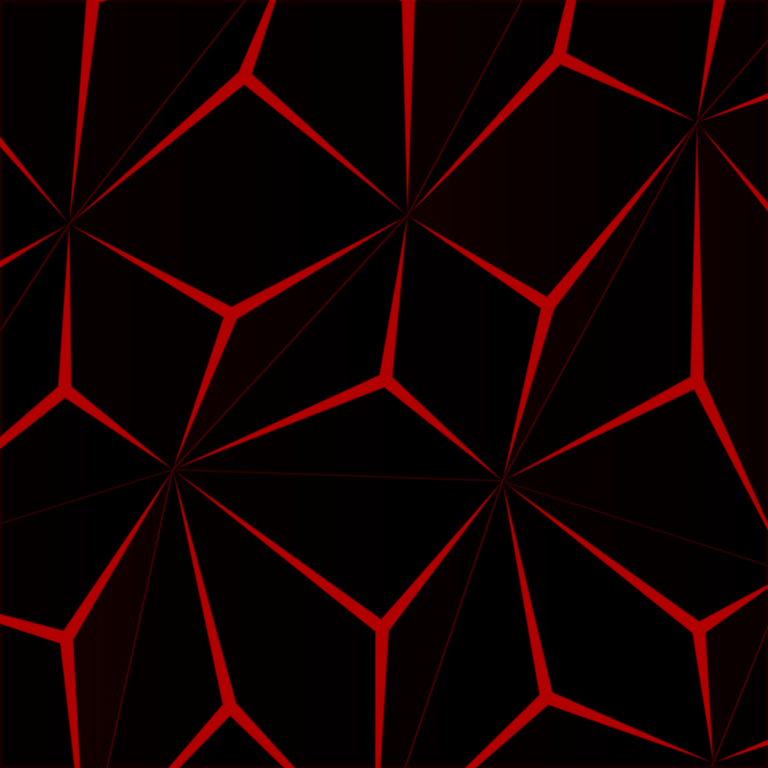
This background is drawn by a Shadertoy shader. Its source:

```glsl
// Dark faceted mesh: tapered red spokes join triangle centres to scattered hubs.
#define PITCH vec2(0.411, 0.417)     // hub spacing along and between rows
#define ORIGIN vec2(0.31, 0.339)     // resting place of hub (0, 0)
#define SWAY 0.085                   // sideways and vertical hub displacement
#define SPOKE_HALF_WIDTH 0.0088      // at the wide end of a spoke
#define CREASE_HALF_WIDTH 0.0011
#define CREASE_GLOW 0.32
#define SOFTNESS 0.0036              // width of an edge ramp
#define FACE_TINT 0.075
#define FACE_FADE 0.36               // distance over which a tint dies out
#define BORDER_GLOW 0.10
#define RED 0.70

float hash(vec2 p) {
    return fract(sin(dot(p, vec2(41.3, 289.1))) * 4375.5);
}

float cross2(vec2 a, vec2 b) {
    return a.x * b.y - a.y * b.x;
}

vec2 restingHub(vec2 id) {
    return ORIGIN + PITCH * vec2(id.x + 0.5 * mod(id.y, 2.0), id.y);
}

vec2 hubOffset(vec2 id) {
    float wave = cos(1.5 * id.y);
    float x = -wave + 0.25 * sin(2.1 * id.x + 1.7 * id.y);
    float y = cos(2.1 * (id.x - 1.0) + 1.15 * wave);
    return SWAY * vec2(x, y);
}

vec2 hub(vec2 id) {
    return restingHub(id) + hubOffset(id);
}

// Coverage of a soft line whose half width runs from w0 at a to w1 at b.
float taperedLine(vec2 p, vec2 a, vec2 b, float w0, float w1, float soft) {
    vec2 d = b - a;
    float h = clamp(dot(p - a, d) / dot(d, d), 0.0, 1.0);
    float dist = length(p - a - d * h);
    float w = mix(w0, w1, h);
    float s = 0.5 * soft;
    return smoothstep(-s, s, w - dist) - smoothstep(-s, s, -w - dist);
}

bool insideTriangle(vec2 p, vec2 a, vec2 b, vec2 c) {
    return cross2(b - a, p - a) >= 0.0 && cross2(c - b, p - b) >= 0.0
        && cross2(a - c, p - c) >= 0.0;
}

// Red level of one counter-clockwise triangle; edge 0 is level, edge 2 rises.
float meshTriangle(vec2 p, vec2 ids[3], float soft, bool pointsUp) {
    vec2 corners[3] = vec2[3](hub(ids[0]), hub(ids[1]), hub(ids[2]));
    vec2 rest = (restingHub(ids[0]) + restingHub(ids[1]) + restingHub(ids[2])) / 3.0;
    rest.y += (pointsUp ? 0.055 : -0.055) * PITCH.y;
    vec2 drift = (hubOffset(ids[0]) + hubOffset(ids[1]) + hubOffset(ids[2])) / 3.0;
    vec2 node = rest + 0.3 * drift;

    float level = 0.0;
    for (int k = 0; k < 3; k++) {
        int next = (k + 1) % 3;
        vec2 a = corners[k], b = corners[next];

        // Faint face tint, brightest on the left
        if (insideTriangle(p, a, b, node)) {
            float strength = FACE_TINT * hash(ids[k] + ids[next] + 0.37 * float(k));
            if (k == 2 && pointsUp) strength *= 0.25;
            float fade = clamp(1.0 - (p.x - min(a.x, b.x)) / FACE_FADE, 0.0, 1.0);
            level = max(level, strength * fade);
        }

        // Crease between neighbouring hubs
        float crease = k == 2 ? CREASE_GLOW : 0.0;
        if (k == 0 && mod(ids[0].y, 2.0) < 0.5) crease = 0.6 * CREASE_GLOW;
        level = max(level, crease * taperedLine(p, a, b, CREASE_HALF_WIDTH,
                                                CREASE_HALF_WIDTH, soft));

        // Bright spoke from hub to centre
        level = max(level, RED * taperedLine(p, a, node, 0.0, SPOKE_HALF_WIDTH, soft));
    }
    return level;
}

void mainImage(out vec4 fragColor, in vec2 fragCoord) {
    vec2 p = fragCoord / iResolution.y;
    float soft = max(SOFTNESS, 1.2 / iResolution.y);
    float level = 0.0;

    // Nearby strips of alternating upward and downward triangles
    float strip = floor((p.y - ORIGIN.y) / PITCH.y);
    for (int j = -1; j <= 1; j++) {
        float row = strip + float(j);
        float odd = mod(row, 2.0);
        float column = floor((p.x - ORIGIN.x) / PITCH.x - 0.5 * odd);
        for (int i = -2; i <= 2; i++) {
            vec2 low = vec2(column + float(i), row);
            vec2 top = low + vec2(0.0, 1.0);
            vec2 right = vec2(1.0, 0.0);
            vec2 up[3] = vec2[3](low, low + right, top + odd * right);
            vec2 down[3] = vec2[3](top + right, top, low + (1.0 - odd) * right);
            level = max(level, meshTriangle(p, up, soft, true));
            level = max(level, meshTriangle(p, down, soft, false));
        }
    }

    // Thin glow along the canvas border
    vec2 margin = min(fragCoord, iResolution.xy - fragCoord) / iResolution.y;
    float border = 1.0 - smoothstep(0.0, 0.007, min(margin.x, margin.y));
    level = max(level, BORDER_GLOW * border);

    fragColor = vec4(level, 0.0, 0.0, 1.0);
}
```
